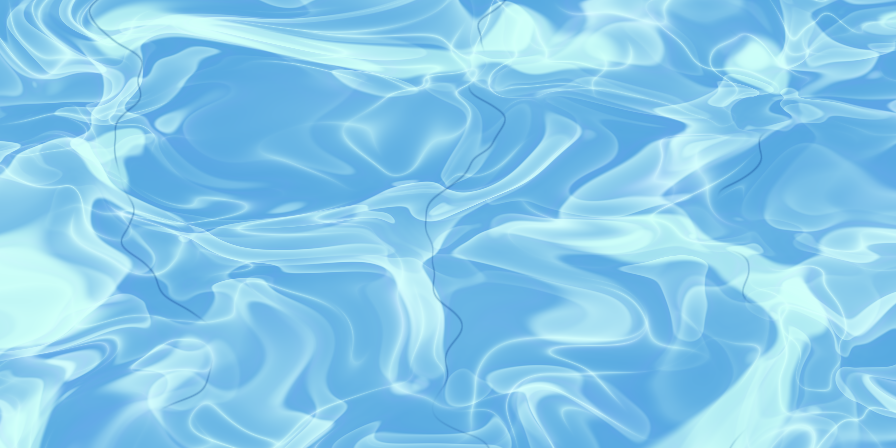
A Shadertoy shader for this texture:

```glsl
// Sunlit pool water: bright caustic sheets and filaments over clear blue.
// Warped gradient noise gives flowing contours; each contour becomes a fold of
// light, sharp on one side and fading on the other. Wavy dark joints lie below.

const vec3 DEEP_BLUE = vec3(0.33, 0.66, 0.88);
const vec3 SUN_WHITE = vec3(0.83, 1.0, 0.99);
const vec3 LAVENDER = vec3(0.025, -0.012, 0.02);
const vec3 MINT = vec3(-0.01, 0.012, -0.01);
const vec3 JOINT_SHADE = vec3(0.50, 0.66, 0.80);

float hash(vec2 p) {
    return fract(sin(dot(p, vec2(127.1, 311.7))) * 43758.5453);
}

// Dot product of a random unit gradient with the offset from its cell corner.
float corner(vec2 cell, vec2 offset) {
    float angle = 6.2832 * hash(cell);
    return dot(vec2(cos(angle), sin(angle)), offset);
}

// Smooth gradient noise, roughly -0.6 to 0.6.
float noise(vec2 p) {
    vec2 i = floor(p), f = fract(p);
    vec2 s = f * f * f * (f * (f * 6.0 - 15.0) + 10.0);
    vec2 e = vec2(1.0, 0.0);
    float low = mix(corner(i, f), corner(i + e.xy, f - e.xy), s.x);
    float high = mix(corner(i + e.yx, f - e.yx), corner(i + e.xx, f - e.xx), s.x);
    return mix(low, high, s.y);
}

vec2 noise2(vec2 p) {
    return vec2(noise(p), noise(p + vec2(37.2, 11.7)));
}

vec2 rotate(vec2 p, float a) {
    float c = cos(a), s = sin(a);
    return vec2(c * p.x - s * p.y, s * p.x + c * p.y);
}

// Light sheet: soft step at f = 0, decaying inward over the given reach.
float fold(float f, float blur, float reach) {
    return smoothstep(-blur, blur, f) / (1.0 + max(f, 0.0) / reach);
}

// Thin bright thread along f = 0.
float filament(float f, float width) {
    return exp(-abs(f) / width);
}

// Wavy thin line repeated along a warped coordinate, as canvas coverage.
float joint(float coord, float width, float pixel) {
    float d = abs(fract(coord) - 0.5) * pixel / max(fwidth(coord), 1e-4);
    return 1.0 - smoothstep(width - pixel, width + pixel, d);
}

void mainImage(out vec4 fragColor, in vec2 fragCoord) {
    float pixel = 1.0 / iResolution.y;
    vec2 p = fragCoord * pixel;

    // Flat ripples, more compressed toward the top.
    vec2 q = vec2(p.x * 2.8, p.y * (3.5 + 1.8 * p.y)) + vec2(3.7, 8.3);
    vec2 bend = noise2(q * 0.7 + 5.1);
    vec2 flow = q + 0.95 * bend;
    flow += 0.4 * noise2(flow * 1.5 + 19.4);

    // Broad glow of the water body.
    float slow = noise(q * 0.45 + 51.3);
    float light = 0.03 + 0.18 * smoothstep(-0.3, 0.4, slow + 0.4 * noise(flow * 1.2 + 7.9));

    // Overlapping light sheets, from large to small.
    float halo = 0.0;
    for (int k = 0; k < 4; k++) {
        float n = float(k);
        float scale = 1.0 + 0.35 * n;
        vec2 r = rotate(flow, 0.5 + 0.9 * n) * scale + 23.7 * n;
        float vary = smoothstep(-0.3, 0.35, noise(q * 0.7 + 13.1 * n + 2.6));
        float f = noise(r) - 0.11 - 0.02 * n;
        float strength = (0.85 - 0.13 * n) * mix(0.45, 1.3, vary);
        light += strength * fold(f, mix(0.045, 0.02, vary), mix(0.025, 0.12, vary));
        halo += strength * filament(f + 0.06, 0.03);
    }

    // Pale filled patches.
    float patchNoise = noise(rotate(flow, 0.8) * 0.9 + 71.9);
    float patches = smoothstep(0.19, 0.28, patchNoise);
    light += 0.75 * patches;

    // Bright threads with a soft glow that come and go.
    for (int k = 0; k < 3; k++) {
        float n = float(k);
        float gate = smoothstep(-0.1, 0.25, noise(q * 0.8 + 31.3 + 17.0 * n));
        float f = noise(rotate(flow, 1.2 + n) * (0.8 + 0.35 * n) + 43.6 + 9.2 * n) + 0.05;
        light += gate * (0.6 * filament(f, 0.016) + 0.18 * filament(f, 0.06));
    }

    // Tone with gathered highlights, and faint colour fringes.
    light = max(light + 0.03 * noise(flow * 9.0), 0.0);
    float tone = 1.0 - exp(-light * (0.6 + 0.75 * light));
    vec3 color = mix(DEEP_BLUE, SUN_WHITE, tone);
    color += LAVENDER * min(halo, 1.0) + MINT * patches;

    // Broken dark joints of the pool floor.
    float gate = smoothstep(-0.05, 0.15, noise(q * 0.9 + 87.5));
    float lines = joint(p.x * 1.5 + 0.6 * bend.x + 0.2 * noise(q * 2.0), 0.0012, pixel);
    color *= mix(vec3(1.0), JOINT_SHADE, 0.75 * gate * lines);

    fragColor = vec4(clamp(color, 0.0, 1.0), 1.0);
}
```
